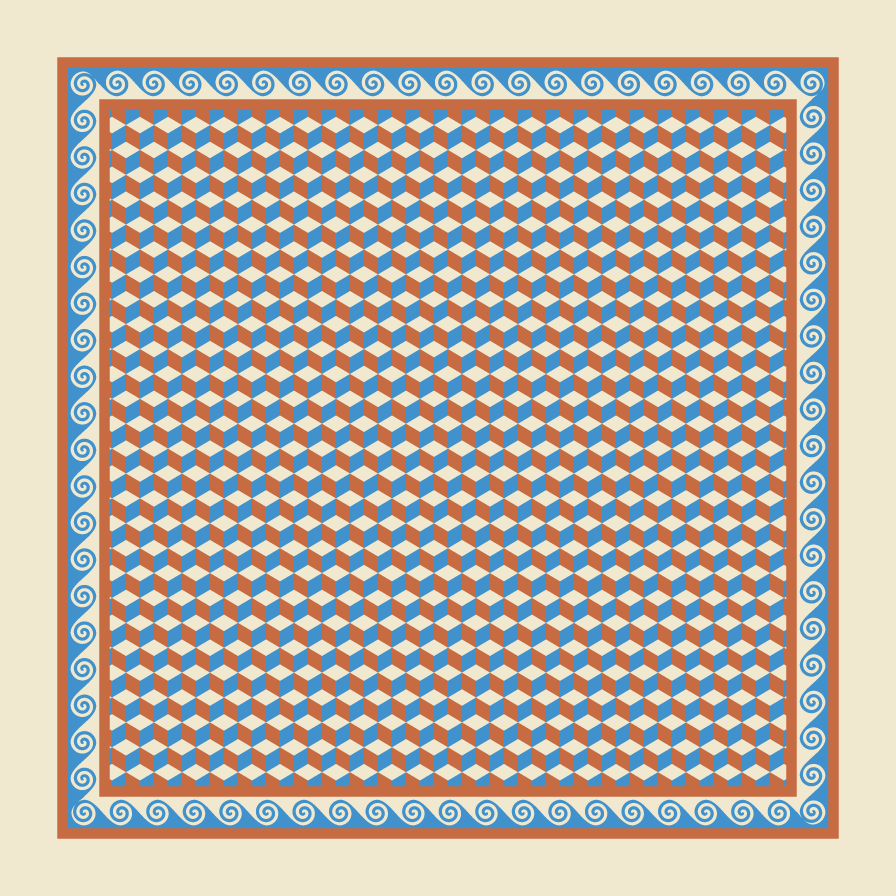
Reproduce this pattern procedurally as a WebGL 1 fragment shader.

```glsl
precision highp float;
uniform vec2 u_resolution;

const float PI = 3.14159265;
const vec3 CREAM = vec3(0.94, 0.91, 0.81);
const vec3 ORANGE = vec3(0.78, 0.42, 0.26);
const vec3 BLUE = vec3(0.25, 0.57, 0.80);
const float BAND_INNER = 0.3893;
const float BAND_OUTER = 0.4245;

// Tumbling blocks: nearest hexagon, split into three rhombic faces
vec3 cubes(vec2 p) {
  vec2 q = (p - vec2(0.015625, -0.00996)) / vec2(0.018042, 0.018519);
  vec2 size = vec2(1.7320508, 3.0);
  vec2 a = mod(q + 0.5 * size, size) - 0.5 * size;
  vec2 b = mod(q, size) - 0.5 * size;
  vec2 h = dot(a, a) < dot(b, b) ? a : b;
  if (h.y > abs(h.x) / 1.7320508) return CREAM;
  return h.x < 0.0 ? ORANGE : BLUE;
}

// Running scroll: x follows the band, y points to its outer edge
vec3 scroll(vec2 p) {
  float period = 0.0408;
  float crest = 0.0143;
  float pitch = 0.0073;
  float along = p.x + 0.3897;
  vec2 q = vec2(mod(along, period) - 0.5 * period,
                p.y - 0.5 * (BAND_INNER + BAND_OUTER));
  float r = length(q);
  float turn = fract(atan(q.y, q.x) / (2.0 * PI) - 0.25);

  // Two interlocked spiral arms
  if (r < crest - pitch * mod(turn, 0.5)) {
    float arm = fract((crest - r) / pitch - turn);
    return arm < 0.5 ? CREAM : BLUE;
  }

  // Wave back, bent round the corner in the last cell
  float swell = crest * cos(PI * q.x / period);
  float wave = (q.x > 0.0 ? swell : -swell) - q.y;
  if (along > 19.0 * period && q.x > 0.0) {
    wave = q.y > 0.0 ? crest - r : crest * cos(PI * q.y / 0.0352) - q.x;
  }
  return wave > 0.0 ? CREAM : BLUE;
}

vec3 carpet(vec2 p) {
  float edge = max(abs(p.x), abs(p.y));
  if (edge > 0.4362) return CREAM;
  if (edge > BAND_OUTER) return ORANGE;
  if (edge < 0.3776) return cubes(p);
  if (edge < BAND_INNER) return ORANGE;

  // Four sides joined as a pinwheel
  vec2 side = p;
  vec2 turned = p;
  for (int i = 0; i < 4; i++) {
    if (turned.y >= BAND_INNER && turned.x > -BAND_INNER) side = turned;
    turned = vec2(-turned.y, turned.x);
  }
  return scroll(side);
}

void main() {
  float scale = min(u_resolution.x, u_resolution.y);
  vec3 color = vec3(0.0);
  // Grid of samples to smooth the edges
  for (int j = 0; j < 4; j++) {
    for (int i = 0; i < 4; i++) {
      vec2 jitter = (vec2(float(i), float(j)) - 1.5) / 4.0;
      color += carpet((gl_FragCoord.xy + jitter - 0.5 * u_resolution) / scale);
    }
  }
  gl_FragColor = vec4(color / 16.0, 1.0);
}
```
